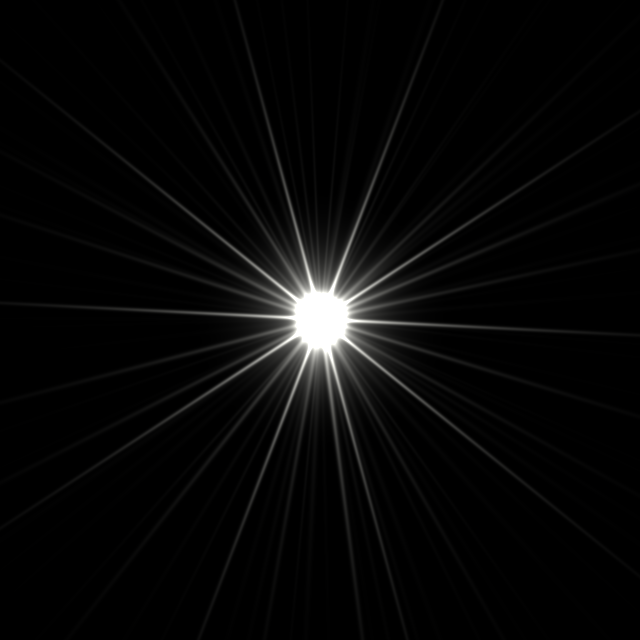
A Shadertoy shader for this background:

```glsl
const float TAU = 6.283185;

float hash(float n) {
    return fract(sin(n * 127.1) * 4375.85);
}

// Soft streak leaving the origin at an angle in radians
float streak(vec2 p, float angle, float width) {
    vec2 dir = vec2(cos(angle), sin(angle));
    float across = (p.x * dir.y - p.y * dir.x) / width;
    return exp(-across * across) * smoothstep(0.0, 0.02, dot(p, dir));
}

// Ten bright spikes, evenly spaced
float mainSpikes(vec2 p, float r) {
    float spacing = TAU / 10.0;
    float angle = atan(p.y, p.x) - radians(-2.9);
    angle = mod(angle + 0.5 * spacing, spacing) - 0.5 * spacing;
    float across = r * sin(angle) / 0.0029;
    return 0.92 * exp(-across * across - r / 0.18);
}

// Medium rays in the gaps between the spikes
float mediumRays(vec2 p, float r) {
    float degreesList[14] = float[](-82.6, -60.3, -29.0, -17.0, 12.2, 23.0, 43.5,
                                    122.4, 152.4, 162.0, 194.6, 207.0, 231.6, 260.0);
    float light = 0.0;
    for (int i = 0; i < 14; i++) {
        float strength = i == 0 ? 0.62 : 0.22 + 0.1 * hash(float(i) + 3.0);
        light += strength * streak(p, radians(degreesList[i]), 0.0035);
    }
    return light * exp(-r / 0.2);
}

// Scattered faint rays, denser in light toward the vertical
float faintRays(vec2 p, float r) {
    float light = 0.0;
    for (int i = 0; i < 72; i++) {
        float n = float(i);
        float angle = TAU * (n + hash(n + 0.7)) / 72.0;
        float strength = (0.25 + 0.75 * abs(sin(angle))) * (0.3 + 0.7 * hash(n + 41.3));
        light += strength * streak(p, angle, mix(0.002, 0.0045, hash(n + 9.1)));
    }
    return 0.15 * light * exp(-r / 0.2);
}

void mainImage(out vec4 fragColor, in vec2 fragCoord) {
    vec2 p = (fragCoord - 0.5 * iResolution.xy) / min(iResolution.x, iResolution.y);
    p -= vec2(0.0015, 0.0013);
    float r = length(p);

    // Core and halo, with a gently uneven rim
    float angle = atan(p.y, p.x);
    float uneven = 1.0 + 0.12 * sin(2.0 * angle - 1.9) + 0.1 * sin(3.0 * angle + 0.8);
    float halo = 0.0013 / (r * r + 0.0002) * uneven * (1.0 - smoothstep(0.08, 0.21, r));
    float core = 1.2 * exp(-pow(r / 0.036, 4.0));

    float light = core + halo + mainSpikes(p, r) + mediumRays(p, r) + faintRays(p, r);
    vec3 warmWhite = vec3(1.0, 1.0, 0.97);
    fragColor = vec4(clamp(light * warmWhite, 0.0, 1.0), 1.0);
}
```
